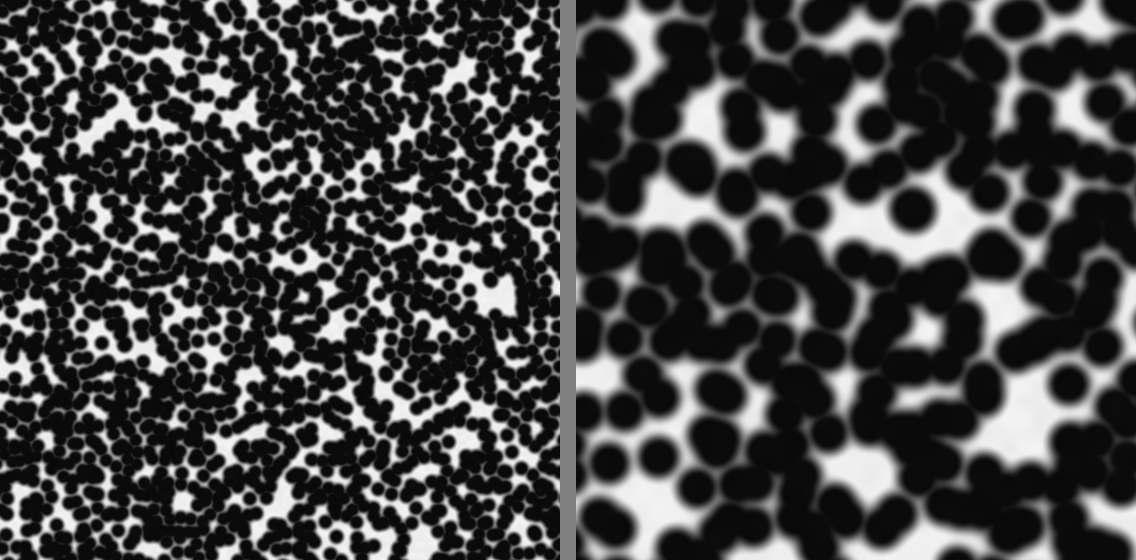
Left: the whole. Right: its middle third, enlarged.
A three.js fragment shader for this texture:

```glsl
// Draws soft-edged white islands left between randomly scattered black discs.
varying vec2 vUv;

const float CELLS = 60.0;          // scatter cells across the canvas
const float DISC_SHARE = 0.58;     // share of cells that hold a disc
const float DISC_RADIUS = 0.0125;
const float MERGE = 0.002;         // rounding where discs meet
const float EDGE = 0.005;          // half width of the soft edge
const vec3 INK = vec3(0.04);
const vec3 PAPER = vec3(0.935);

float hash(vec2 p, float seed) {
  return fract(sin(dot(p, vec2(127.1, 311.7)) + seed * 74.7) * 43758.5453);
}

float valueNoise(vec2 p, float seed) {
  vec2 i = floor(p);
  vec2 f = smoothstep(0.0, 1.0, fract(p));
  float bottom = mix(hash(i, seed), hash(i + vec2(1.0, 0.0), seed), f.x);
  float top = mix(hash(i + vec2(0.0, 1.0), seed), hash(i + vec2(1.0), seed), f.x);
  return mix(bottom, top, f.y);
}

// Smoothly merged signed distance to the scattered discs, in canvas units.
float discField(vec2 uv, float cells, float share, float radius, float merge) {
  vec2 home = floor(uv * cells);
  float sum = 0.0;
  for (int y = -2; y <= 2; y++) {
    for (int x = -2; x <= 2; x++) {
      vec2 cell = home + vec2(float(x), float(y));
      vec2 jitter = vec2(hash(cell, 1.0), hash(cell, 2.0));
      float present = step(hash(cell, 3.0), share);
      float dist = length(uv - (cell + jitter) / cells) - radius;
      sum += present * exp(-dist / merge);
    }
  }
  return -merge * log(max(sum, 1e-6));
}

void main() {
  float dist = discField(vUv, CELLS, DISC_SHARE, DISC_RADIUS, MERGE);
  float light = smoothstep(-EDGE, EDGE, dist);

  // Faint mottling, stronger on the white
  float mottle = valueNoise(vUv * 110.0, 4.0) - 0.5;
  vec3 color = mix(INK, PAPER, light) + mottle * mix(0.012, 0.04, light);
  gl_FragColor = vec4(color, 1.0);
}
```
